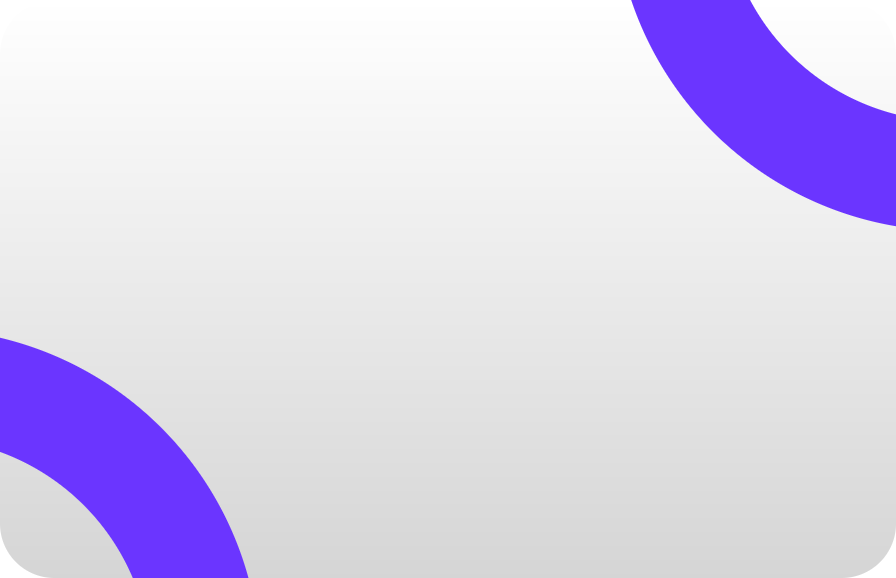
Reproduce this background procedurally as a WebGL 1 fragment shader.

```glsl
precision highp float;
// Draws a rounded card with a white-to-grey gradient and violet rings in two corners.

uniform vec2 u_resolution;

const vec3 PAGE_WHITE = vec3(1.0);
const vec3 CARD_TOP = vec3(1.0);
const vec3 CARD_BOTTOM = vec3(0.836);
const vec3 VIOLET = vec3(0.418, 0.208, 1.0);

const float RING_RADIUS = 0.4907;
const float RING_HALF_WIDTH = 0.0948;
const float CORNER_RADIUS = 0.094;

// Signed distances, in units of the canvas height
float ringDistance(vec2 p, vec2 center, float radius, float halfWidth) {
    return abs(length(p - center) - radius) - halfWidth;
}

float roundedBoxDistance(vec2 p, vec2 halfSize, float radius) {
    vec2 q = abs(p) - halfSize + radius;
    return length(max(q, 0.0)) + min(max(q.x, q.y), 0.0) - radius;
}

// Coverage of a shape, smoothed over about one pixel
float coverage(float distance, float pixel) {
    return clamp(0.5 - distance / pixel, 0.0, 1.0);
}

void main() {
    float pixel = 1.0 / u_resolution.y;
    vec2 size = vec2(u_resolution.x * pixel, 1.0);
    vec2 p = gl_FragCoord.xy * pixel;

    // Vertical gradient
    vec3 color = mix(CARD_BOTTOM, CARD_TOP, p.y);

    // Equal rings centred just beyond opposite corners
    vec2 upperCenter = size + vec2(0.097, 0.186);
    vec2 lowerCenter = vec2(-0.135, -0.154);
    float upperRing = ringDistance(p, upperCenter, RING_RADIUS, RING_HALF_WIDTH);
    float lowerRing = ringDistance(p, lowerCenter, RING_RADIUS, RING_HALF_WIDTH);
    color = mix(color, VIOLET, coverage(min(upperRing, lowerRing), pixel));

    // Rounded card corners
    float card = roundedBoxDistance(p - 0.5 * size, 0.5 * size, CORNER_RADIUS);
    color = mix(PAGE_WHITE, color, coverage(card, pixel));

    gl_FragColor = vec4(color, 1.0);
}
```
